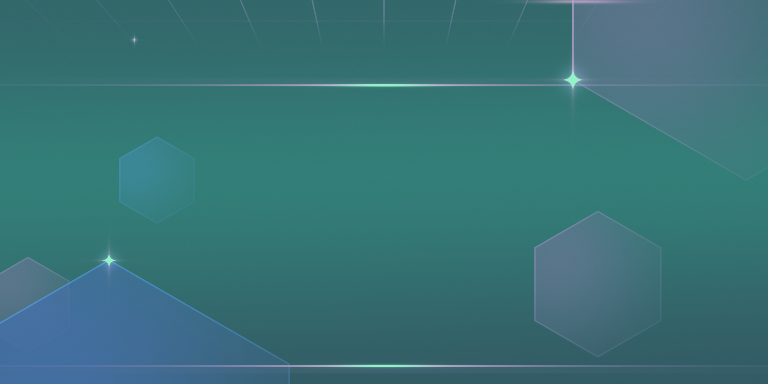
Reproduce this background procedurally as a WebGL 1 fragment shader.

```glsl
precision highp float;
uniform vec2 u_resolution;

// Palette
const vec3 TOP_TEAL = vec3(0.20, 0.41, 0.42);
const vec3 MID_TEAL = vec3(0.20, 0.495, 0.47);
const vec3 LOW_SLATE = vec3(0.20, 0.355, 0.395);
const vec3 BLUE = vec3(0.27, 0.44, 0.66);
const vec3 CYAN = vec3(0.25, 0.55, 0.65);
const vec3 LILAC = vec3(0.40, 0.47, 0.58);
const vec3 BLUE_EDGE = vec3(0.31, 0.60, 0.86);
const vec3 LILAC_EDGE = vec3(0.58, 0.57, 0.75);
const vec3 PINK = vec3(0.78, 0.66, 0.80);
const vec3 MINT = vec3(0.58, 0.95, 0.78);

// Layout: x runs from 0 to 2, y from 0 to 1
const vec2 BIG_STAR = vec2(1.492, 0.792);
const vec2 LOW_STAR = vec2(0.284, 0.322);
const vec2 TINY_STAR = vec2(0.350, 0.896);
const float UPPER_LINE = 0.778;
const float LOWER_LINE = 0.047;
const float BAND_HEIGHT = 0.019;
const float LINE_WIDTH = 0.0022;
const float HORIZON = 0.13;
const float RAY_SPACING = 0.187;
const float DITHER = 0.006;

float pixel;

float hash(vec2 p) {
  vec3 q = fract(p.xyx * 0.1031);
  q += dot(q, q.yzx + 33.33);
  return fract((q.x + q.y) * q.z);
}

float stroke(float d, float width) {
  return 1.0 - smoothstep(0.5 * width, 0.5 * width + pixel, abs(d));
}

float bell(float x, float width) {
  return exp(-x * x / (width * width));
}

// Signed distance to a hexagon with a vertex at the top
float hexagon(vec2 p, float apothem) {
  p = abs(p);
  return max(p.x, dot(p, vec2(0.5, 0.866025))) - apothem;
}

// Hexagonal pane whose fill and rim fade away from a light
vec3 pane(vec3 col, vec2 p, vec2 center, float apothem, vec2 light,
          float reach, vec3 fill, float fillAmount, vec3 rim, float rimAmount) {
  float d = hexagon(p - center, apothem);
  float inside = 1.0 - smoothstep(-pixel, pixel, d);
  float dist = length(p - light);
  col = mix(col, fill, inside * fillAmount * bell(dist, reach));
  return mix(col, rim, stroke(d, 0.001) * rimAmount * bell(dist, reach * 1.15));
}

// Horizontal light streak with a faint band on one side
vec3 streak(vec3 col, vec2 p, float height, float side) {
  float x = p.x - 1.0;
  float y = p.y - height;
  float band = smoothstep(0.0, pixel, y * side)
             * (1.0 - smoothstep(BAND_HEIGHT - pixel, BAND_HEIGHT + pixel, y * side));
  col = mix(col, LILAC, 0.20 * band * bell(x, 0.85));
  float line = stroke(y, LINE_WIDTH);
  col = mix(col, LILAC_EDGE, line * 0.55 * bell(x, 0.75));
  col = mix(col, PINK, line * 0.85 * bell(x, 0.36));
  col += MINT * 0.10 * bell(x, 0.16) * bell(y, 0.006);
  return mix(col, MINT, stroke(y, LINE_WIDTH * 1.7) * bell(x, 0.10));
}

// Four-pointed star with thin flares
vec3 star(vec3 col, vec2 p, vec2 center, float size, vec3 core) {
  vec2 d = abs(p - center) / size;
  float flare = exp(-d.x * 7.0 - d.y * 0.9) + 0.8 * exp(-d.y * 8.0 - d.x * 1.1);
  col = mix(col, PINK, min(0.85 * flare, 0.9));
  col += LILAC_EDGE * 0.18 * exp(-dot(d, d) * 0.9);
  float astroid = sqrt(d.x) + sqrt(d.y);
  return mix(col, core, 1.0 - smoothstep(0.92, 1.12, astroid));
}

void main() {
  vec2 p = gl_FragCoord.xy / u_resolution * vec2(2.0, 1.0);
  pixel = 1.0 / u_resolution.y;

  // Backdrop with a bright middle, darker toward the lower right
  float level = p.y - 0.02 * (p.x - 1.0);
  vec3 col = mix(LOW_SLATE, MID_TEAL, smoothstep(-0.08, 0.57, level));
  col = mix(col, TOP_TEAL, smoothstep(0.54, 1.0, level));
  col = mix(col, LOW_SLATE, 0.25 * smoothstep(0.8, 2.0, p.x) * (1.0 - smoothstep(0.0, 0.45, p.y)));

  // Perspective rays and one cross line along the top
  float depth = (p.y - HORIZON) / (1.0 - HORIZON);
  float lane = (p.x - 1.0) / (depth * RAY_SPACING);
  float rayOffset = (fract(lane + 0.5) - 0.5) * depth * RAY_SPACING;
  float rayFade = smoothstep(0.86, 1.0, p.y) * bell(p.x - 1.0, 0.65);
  col = mix(col, LILAC_EDGE, 0.55 * rayFade * step(0.5, p.y) * stroke(rayOffset, 0.001));
  col = mix(col, LILAC_EDGE, 0.08 * bell(p.x - 1.0, 0.8) * stroke(p.y - 0.945, 0.001));

  // Panes from the back to the front
  col = pane(col, p, vec2(1.943, 1.052), 0.451, vec2(1.68, 0.95), 0.36,
             LILAC, 0.75, LILAC_EDGE, 0.65);
  col = pane(col, p, vec2(0.409, 0.531), 0.097, vec2(0.35, 0.57), 0.13,
             CYAN, 0.65, BLUE_EDGE, 0.50);
  col = pane(col, p, vec2(1.557, 0.260), 0.164, vec2(1.45, 0.33), 0.22,
             LILAC, 0.75, LILAC_EDGE, 0.65);
  col = pane(col, p, vec2(0.073, 0.206), 0.107, vec2(0.02, 0.27), 0.17,
             LILAC, 0.75, LILAC_EDGE, 0.55);
  col = pane(col, p, LOW_STAR - vec2(0.0, 0.541), 0.469, vec2(0.12, 0.02), 0.56,
             BLUE, 0.88, BLUE_EDGE, 0.90);

  // Streaks, including a short one at the top edge
  col = streak(col, p, UPPER_LINE, 1.0);
  col = streak(col, p, LOWER_LINE, -1.0);
  col = mix(col, PINK, 0.8 * bell(p.x - 1.51, 0.11) * bell(p.y - 0.996, 0.005));

  // Beam rising from the large star, then the stars
  float beam = stroke(p.x - BIG_STAR.x, 0.0015) * step(BIG_STAR.y, p.y);
  col = mix(col, PINK, 0.6 * beam);
  col = star(col, p, BIG_STAR, 0.031, MINT);
  col = star(col, p, LOW_STAR, 0.021, MINT);
  col = star(col, p, TINY_STAR, 0.007, PINK);

  col += (hash(gl_FragCoord.xy) - 0.5) * DITHER;
  gl_FragColor = vec4(col, 1.0);
}
```
